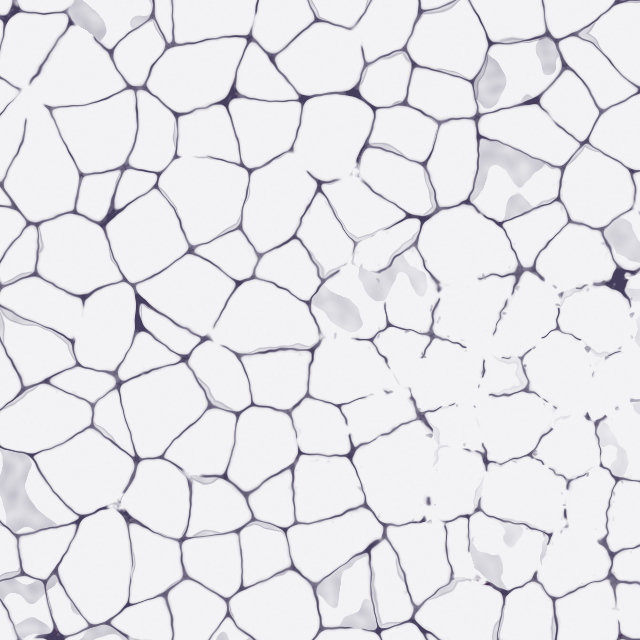
Write a WebGL 2 fragment shader that draws this texture.

```glsl
#version 300 es
precision highp float;
// Thin-walled, rounded tissue cells with stained junctions, torn walls and pale membrane folds.

uniform vec2 u_resolution;
out vec4 fragColor;

const float CELLS = 10.5;                     // cells across the canvas
const vec3 PAPER = vec3(0.952, 0.951, 0.960);
const vec3 STAIN = vec3(0.27, 0.24, 0.36);
const vec3 MAROON = vec3(0.32, 0.14, 0.27);

vec2 hash2(vec2 p) {
  vec3 q = fract(p.xyx * vec3(0.1031, 0.1030, 0.0973));
  q += dot(q, q.yzx + 33.33);
  return fract((q.xx + q.yz) * q.zy);
}

float cornerGradient(vec2 cell, vec2 corner, vec2 f) {
  float angle = 6.28318 * hash2(cell + corner + 71.0).x;
  return dot(vec2(cos(angle), sin(angle)), f - corner);
}

float gradientNoise(vec2 p) {
  vec2 i = floor(p), f = p - i;
  vec2 u = f * f * f * (f * (f * 6.0 - 15.0) + 10.0);
  vec2 e = vec2(0.0, 1.0);
  return mix(mix(cornerGradient(i, e.xx, f), cornerGradient(i, e.yx, f), u.x),
             mix(cornerGradient(i, e.xy, f), cornerGradient(i, e.yy, f), u.x), u.y);
}

vec2 noise2(vec2 p) {
  return vec2(gradientNoise(p), gradientNoise(p + vec2(37.2, 91.7)));
}

// Fades from one inside the given limit to zero beyond it.
float within(float limit, float soft, float d) {
  return 1.0 - smoothstep(limit - soft, limit + soft, d);
}

// Scattered site of a grid cell: position in xy, size weight in z.
vec3 cellSite(vec2 id) {
  vec2 jitter = 0.5 + 0.86 * (hash2(id + 11.0) - 0.5);
  return vec3(id + jitter, 0.42 * hash2(id + 53.0).x);
}

// Weighted cells: x = wall distance, y = wall distance with filled corners, zw = cell id.
vec4 tissueCells(vec2 p, float sharpness) {
  vec2 base = floor(p), id = base;
  vec3 site = vec3(0.0);
  float best = 1e3;
  for (int y = -2; y <= 2; y++)
    for (int x = -2; x <= 2; x++) {
      vec2 candidate = base + vec2(x, y);
      vec3 s = cellSite(candidate);
      float power = dot(p - s.xy, p - s.xy) - s.z;
      if (power < best) { best = power; site = s; id = candidate; }
    }
  float nearest = 1e3, sum = 0.0;
  for (int y = -2; y <= 2; y++)
    for (int x = -2; x <= 2; x++) {
      if (x == 0 && y == 0) continue;
      vec3 s = cellSite(id + vec2(x, y));
      float power = dot(p - s.xy, p - s.xy) - s.z;
      float d = (power - best) / (2.0 * max(distance(s.xy, site.xy), 0.05));
      nearest = min(nearest, d);
      sum += exp(-sharpness * d);
    }
  return vec4(nearest, -log(max(sum, 1e-12)) / sharpness, id);
}

// Translucent fold hugging the wall of some cells, with a thin rim.
float membraneFold(vec2 p, float d, vec2 id, float soft) {
  float reach = 0.26 * gradientNoise(p * 1.3 + id * 3.7) - 0.015;
  float chosen = step(0.6, hash2(id + 29.0).x) * smoothstep(0.0, 0.03, reach);
  float sheet = within(reach, soft, d) * (0.15 + 0.12 * gradientNoise(p * 5.0));
  return chosen * (sheet + 0.22 * within(0.012, soft, abs(d - reach)));
}

// Pale residue filling part of a few cells.
float paleResidue(vec2 p, vec2 id, float soft) {
  float chosen = step(0.91, hash2(id + 83.0).y);
  float body = smoothstep(-soft, soft, gradientNoise(p * 1.7 + 5.0) - 0.06);
  return chosen * body * (0.19 + 0.16 * gradientNoise(p * 4.0));
}

void main() {
  vec2 uv = gl_FragCoord.xy / u_resolution.y;
  vec2 p = uv * CELLS + 20.0;
  float soft = CELLS * max(0.8 / u_resolution.y, 0.0011);

  // Regions: torn tissue to the right, dense stain in patches.
  vec2 fromTear = (uv - vec2(0.82, 0.38)) * vec2(1.0, 1.2);
  float torn = exp(-9.0 * dot(fromTear, fromTear)) + 0.3 * gradientNoise(uv * 4.0 + 9.0);
  torn = clamp(torn, 0.0, 1.0);
  float clump = smoothstep(0.18, 0.48, gradientNoise(uv * 6.5 + 3.0));

  // Curved and slightly ragged walls.
  vec2 q = p + 0.22 * noise2(p * 0.9) + (0.022 + 0.05 * torn) * noise2(p * 6.0);
  vec4 cell = tissueCells(q, mix(30.0, 12.0, clump));
  float junction = smoothstep(0.008, 0.045, cell.x - cell.y);

  // Wall lines, with gaps that grow in the torn region.
  float intact = gradientNoise(p * 1.1 + 40.0) + 0.4 - 0.42 * torn;
  intact += (0.1 + 0.5 * torn) * gradientNoise(p * 5.0);
  float present = smoothstep(-0.05, 0.08, intact);
  float width = 0.013 + 0.009 * gradientNoise(p * 2.0 + 17.0);
  float strength = 0.68 + 0.4 * gradientNoise(p * 2.7) + 0.25 * junction;
  float ink = present * strength * within(width, soft, cell.y);
  ink += 0.13 * present * within(0.035, 0.025, cell.y);

  // Mottled fibres and dark nuclei in the filled junctions.
  float filled = within(0.0, soft, cell.y) * junction * clump;
  float mottle = gradientNoise(p * 9.0) + 0.6 * gradientNoise(p * 19.0);
  ink += filled * (0.12 + 0.55 * mottle);

  // Pale sheets and crumbs of torn wall.
  float sheets = membraneFold(q, cell.x, cell.zw, soft) + paleResidue(q, cell.zw, soft);
  ink = max(ink, sheets * (1.0 - 0.7 * torn));
  float crumbs = smoothstep(0.34, 0.5, gradientNoise(p * 7.0 + 60.0));
  ink = max(ink, 0.6 * crumbs * torn * within(0.07, 0.05, cell.x));

  float reddish = 0.7 * filled * smoothstep(0.15, 0.4, gradientNoise(uv * 14.0 + 31.0));
  float grain = 0.006 * gradientNoise(p * 16.0 + 7.0);
  vec3 color = mix(PAPER + grain, mix(STAIN, MAROON, reddish), clamp(ink, 0.0, 1.0));
  fragColor = vec4(color, 1.0);
}
```
